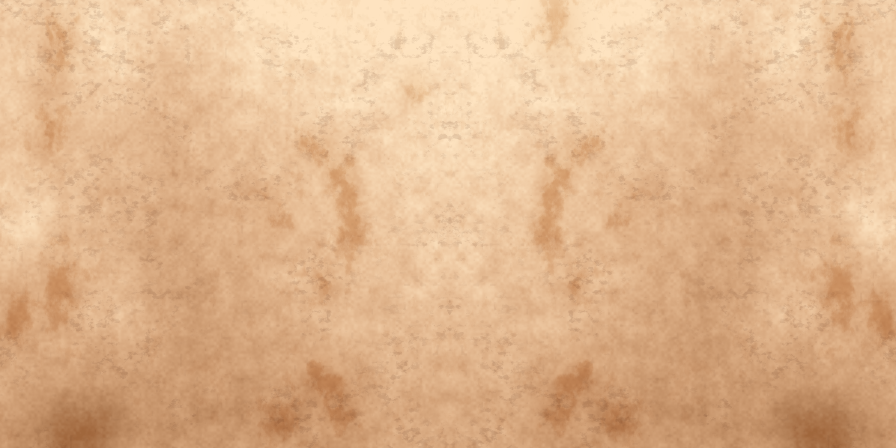
A WebGL 2 fragment shader for this texture:

```glsl
#version 300 es
precision highp float;
// Aged, warm plaster wall mirrored about its vertical centre line.
// Soft glows set the tone, noise-eroded ellipses make the rust stains,
// and layered noise adds blotches, scuffs and fine grain.

uniform vec2 u_resolution;
out vec4 fragColor;

// Stains on the mirrored half: centre (from the mirror axis), radii
const vec4 STAINS[12] = vec4[12](
    vec4(.300, .665, .045, .045), vec4(.240, .600, .040, .065),
    vec4(.220, .490, .032, .080), vec4(.285, .375, .036, .050),
    vec4(.395, .535, .050, .070), vec4(.295, .165, .045, .050),
    vec4(.245, .095, .060, .070), vec4(.375, .060, .055, .050),
    vec4(.870, .900, .050, .095), vec4(.900, .700, .045, .075),
    vec4(.865, .360, .045, .110), vec4(.965, .300, .040, .080));

float hash(vec2 p) {
    return fract(sin(dot(p, vec2(127.1, 311.7))) * 43758.545);
}

float noise(vec2 p) {
    vec2 i = floor(p), f = fract(p);
    f = f * f * (3.0 - 2.0 * f);
    return mix(mix(hash(i), hash(i + vec2(1, 0)), f.x),
               mix(hash(i + vec2(0, 1)), hash(i + vec2(1, 1)), f.x), f.y);
}

float fbm(vec2 p) {
    float sum = 0.0, amp = 0.5;
    for (int i = 0; i < 5; i++) {
        sum += amp * noise(p);
        p = mat2(1.6, 1.2, -1.2, 1.6) * p + 7.3;
        amp *= 0.55;
    }
    return sum * 0.92;
}

// Gaussian ellipse: centre in xy, radii in zw
float glow(vec2 p, vec4 e) {
    vec2 d = (p - e.xy) / e.zw;
    return exp(-dot(d, d));
}

void main() {
    vec2 p = gl_FragCoord.xy / u_resolution.y;
    p.x *= 2.0 * u_resolution.y / u_resolution.x;
    vec2 q = vec2(abs(p.x - 1.004), p.y);

    // Broad light and shade
    float tone = 0.35 + 0.48 * q.y;
    tone += 0.25 * glow(q, vec4(0.0, 0.55, 0.30, 0.55));
    tone += 0.27 * glow(q, vec4(0.30, 1.00, 0.30, 0.25));
    tone += 0.26 * glow(q, vec4(0.96, 0.53, 0.11, 0.12));
    tone += 0.18 * glow(q, vec4(0.75, 0.32, 0.07, 0.09));
    tone += 0.18 * glow(q, vec4(0.78, 0.87, 0.08, 0.14));
    tone -= 0.17 * glow(q, vec4(0.60, 0.50, 0.17, 0.40));
    tone -= 0.12 * glow(q, vec4(0.50, 0.05, 0.28, 0.18));
    tone -= 0.50 * glow(q, vec4(0.83, 0.03, 0.11, 0.10));

    // Cloudy mottling, blotches and fine grain
    float cloud = fbm(q * 7.0 + 3.0);
    float mottle = fbm(q * vec2(30.0, 26.0) + 11.0);
    tone += 0.22 * (cloud - 0.5) + 0.38 * (mottle - 0.5);
    tone += 0.13 * (noise(p * 150.0) - 0.5);
    tone = clamp(tone, -0.3, 1.06);

    vec3 plaster = mix(vec3(0.71, 0.51, 0.35), vec3(0.98, 0.87, 0.73), tone);
    plaster += vec3(0.09, 0.0, -0.04) * max(tone * (1.0 - tone), 0.0);

    // Rust stains with ragged, broken edges
    vec2 ragged = vec2(fbm(q * 28.0), fbm(q * 28.0 + 40.0)) - 0.5;
    vec2 warped = q + 0.05 * ragged;
    float stain = 0.0;
    for (int i = 0; i < 12; i++) {
        float weight = STAINS[i].x > 0.38 && STAINS[i].x < 0.5 ? 0.75 : 1.0;
        stain += weight * glow(warped, STAINS[i]);
    }
    stain += 0.8 * glow(p, vec4(0.925, 0.805, 0.035, 0.050));
    stain += 0.8 * glow(p, vec4(1.245, 0.940, 0.050, 0.080));
    stain = min(stain, 1.0);
    float erosion = fbm(q * vec2(36.0, 28.0) + 60.0);
    float rust = stain * smoothstep(-0.05, 0.20, erosion - 0.64 + 0.28 * stain);
    rust = 0.55 * rust + 0.42 * stain;
    rust += 0.18 * smoothstep(0.56, 0.74, erosion);
    vec3 color = plaster * mix(vec3(1.0), vec3(0.89, 0.78, 0.67), min(rust, 1.0));

    // Faint scuffs and small dusty flecks
    float scuff = smoothstep(0.50, 0.72, fbm(q * vec2(70.0, 95.0) + 5.0));
    scuff *= smoothstep(0.38, 0.62, fbm(q * 10.0 + 25.0));
    float dust = smoothstep(0.80, 0.98, noise(q * 110.0 + 17.0));
    color *= 1.0 - (0.10 * scuff + 0.04 * dust) * vec3(0.8, 1.0, 1.1);

    fragColor = vec4(color, 1.0);
}
```
